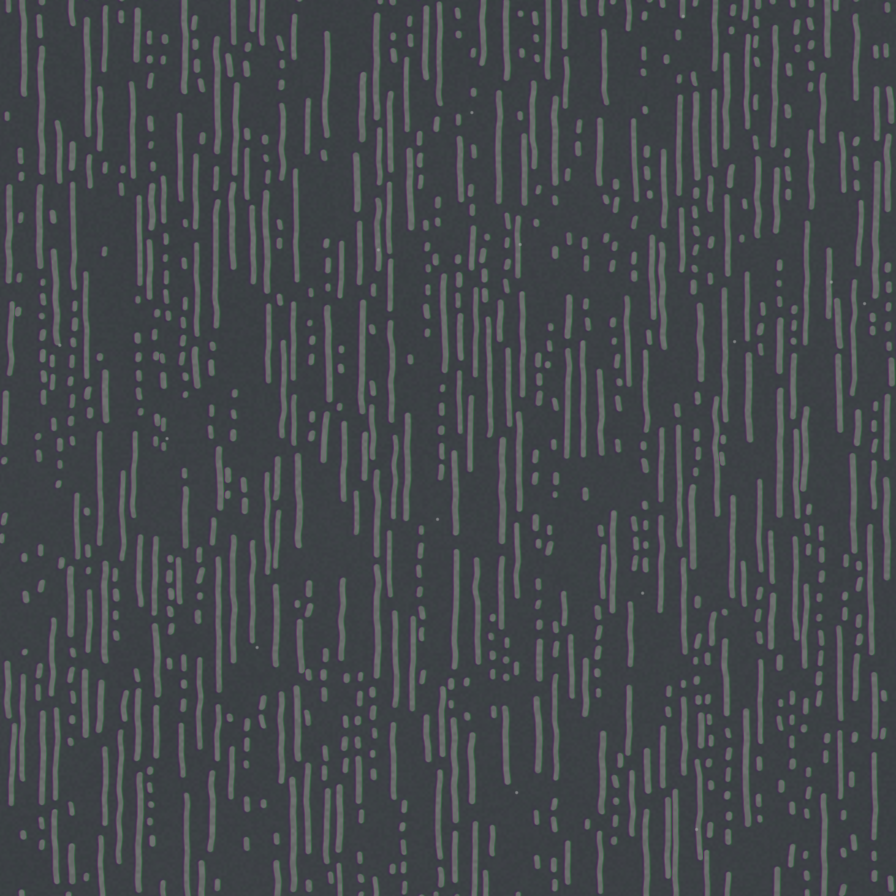
Write a WebGL 2 fragment shader that draws this texture.

```glsl
#version 300 es
precision highp float;
// Dark embossed sheet with upright, slightly wavy grain strokes and short dashes.
// Each jittered column is cut into random segments, holding one stroke, a row of
// dashes or nothing; colour fringes follow the signed side of the nearest stroke.
uniform vec2 u_resolution;
out vec4 fragColor;

const float COLUMNS = 56.0;
const float SEGMENT = 0.1;
const float DASH_PITCH = 0.025;
const vec3 SHEET = vec3(0.237, 0.253, 0.270);
const vec3 STROKE = vec3(0.415, 0.428, 0.422);
const vec3 PURPLE_RIM = vec3(0.012, -0.038, 0.036);
const vec3 GREEN_RIM = vec3(-0.016, 0.016, -0.014);

float hash(vec2 p) {
    vec3 q = fract(p.xyx * 0.1031);
    q += dot(q, q.yzx + 33.33);
    return fract((q.x + q.y) * q.z);
}

float noise(vec2 p) {
    vec2 cell = floor(p);
    vec2 f = fract(p);
    f = f * f * (3.0 - 2.0 * f);
    float low = mix(hash(cell), hash(cell + vec2(1, 0)), f.x);
    float high = mix(hash(cell + vec2(0, 1)), hash(cell + vec2(1, 1)), f.x);
    return mix(low, high, f.y);
}

// Height of the cut below a segment; cuts stay in order in each column.
float segmentCut(float column, float index) {
    return (index + 0.85 * hash(vec2(column, index) + 17.0)) * SEGMENT;
}

// Distance to a rounded upright bar (x) and the side of its axis, -1 to 1 (y).
vec2 bar(vec2 p, float halfLength, float radius) {
    float beyond = max(abs(p.y) - max(halfLength - radius, 0.0), 0.0);
    return vec2(length(vec2(p.x, beyond)) - radius, clamp(p.x / radius, -1.0, 1.0));
}

// The stroke or dash of one segment nearest to p.
vec2 segmentMark(vec2 p, float column, float index) {
    vec2 none = vec2(1.0, 0.0);
    float kind = hash(vec2(index, column) + 5.0);
    if (kind > 0.82) return none;
    float bottom = segmentCut(column, index);
    float span = segmentCut(column, index + 1.0) - bottom;

    // Cut into dashes, unless the segment is one long stroke
    float pieces = kind < 0.47 ? 1.0 : ceil(span / DASH_PITCH);
    float pitch = span / pieces;
    float piece = clamp(floor((p.y - bottom) / pitch), 0.0, pieces - 1.0);
    vec2 seed = vec2(column + 71.0 * piece, index);
    if (pieces > 1.0 && hash(seed + 29.0) > 0.62) return none;

    float fill = pieces > 1.0 ? mix(0.35, 0.8, hash(seed + 41.0))
                              : mix(0.78, 0.95, hash(seed + 41.0));
    float halfLength = max(0.5 * fill * pitch, 0.0035);
    float radius = mix(0.0027, 0.0036, hash(seed + 53.0));
    float jitter = 0.6 * (hash(vec2(column, index) + 67.0) - 0.5);
    jitter += pieces > 1.0 ? 0.15 * (hash(seed + 79.0) - 0.5) : 0.0;

    // Lean and waver along the height
    vec2 local = p - vec2((column + 0.5 + jitter) / COLUMNS, bottom + (piece + 0.5) * pitch);
    float lean = (hash(seed + 83.0) - 0.5) * min(0.0022 / halfLength, 0.25);
    float waver = 0.0030 * (noise(vec2(column * 7.3 + index, p.y * 55.0)) - 0.5);
    local.x -= lean * local.y + waver;
    return bar(local, halfLength, radius);
}

// Nearest mark among the neighbouring columns and segments.
vec2 nearestMark(vec2 p) {
    vec2 nearest = vec2(1.0, 0.0);
    float home = floor(p.x * COLUMNS);
    for (int i = -1; i <= 1; i++) {
        float column = home + float(i);
        vec2 shifted = p + vec2(0.0, SEGMENT * hash(vec2(column, 3.0)));
        float row = floor(shifted.y / SEGMENT);
        for (int j = -1; j <= 0; j++) {
            vec2 mark = segmentMark(shifted, column, row + float(j));
            if (mark.x < nearest.x) nearest = mark;
        }
    }
    return nearest;
}

// Rare bright dust points.
float dust(vec2 p, float cells, float soft) {
    vec2 cell = floor(p * cells);
    vec2 spot = (cell + 0.2 + 0.6 * vec2(hash(cell + 7.0), hash(cell + 13.0))) / cells;
    float size = 0.0016 * step(0.95, hash(cell + 19.0));
    return smoothstep(soft, -soft, length(p - spot) - size) * step(0.0001, size);
}

void main() {
    vec2 p = gl_FragCoord.xy / u_resolution.y;
    float soft = max(0.0011, 0.75 / u_resolution.y);

    // Sheet with faint mottling and fine grain
    vec3 color = SHEET + 0.010 * (noise(p * 5.0) - 0.5);
    color += 0.018 * (noise(p * 330.0) - 0.5);
    color += vec3(-0.010, 0.012, -0.008) * (noise(p * 210.0 + 40.0) - 0.4);

    // Purple rim on the left, green rim on the right
    vec2 mark = nearestMark(p);
    float offset = (mark.x - 0.0012) / 0.0014;
    float rim = exp(-offset * offset);
    color += rim * mix(PURPLE_RIM, GREEN_RIM, 0.5 + 0.5 * mark.y);

    // Stroke body, with the green channel displaced to the right
    vec3 channelDistance = mark.x + vec3(0.0004, -0.0006, 0.0003) * mark.y;
    vec3 body = smoothstep(vec3(soft), vec3(-soft), channelDistance);
    color = mix(color, STROKE + 0.05 * (noise(p * 260.0) - 0.5), body);

    color = mix(color, vec3(0.68), 0.6 * dust(p, 20.0, soft));
    fragColor = vec4(color, 1.0);
}
```
